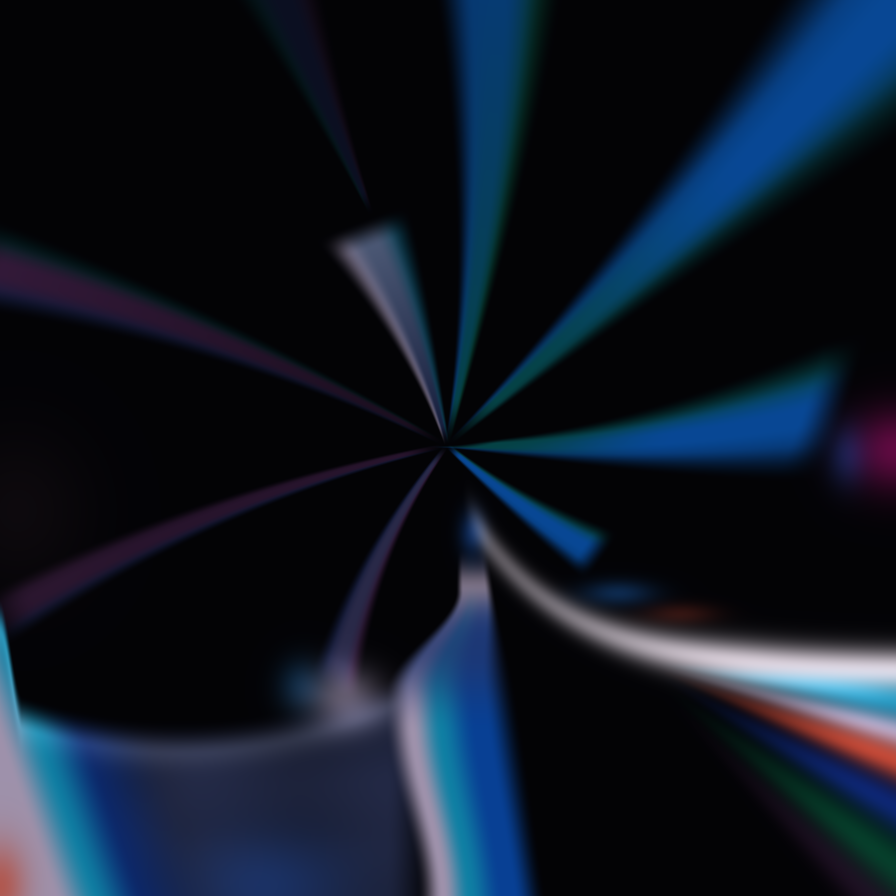
Give the GLSL for this background, as a Shadertoy shader.

```glsl
const vec3 INK = vec3(0.010, 0.010, 0.021);
const vec3 BLUE = vec3(0.02, 0.27, 0.56);
const vec3 TEAL = vec3(0.01, 0.25, 0.25);
const vec3 CYAN = vec3(0.06, 0.50, 0.64);
const vec3 LILAC = vec3(0.62, 0.57, 0.67);
const vec3 SLATE = vec3(0.11, 0.13, 0.22);
const vec3 PLUM = vec3(0.17, 0.08, 0.18);
const vec3 NAVY = vec3(0.06, 0.09, 0.20);
const vec3 RUST = vec3(0.72, 0.25, 0.16);

float hash(vec2 p) {
    return fract(sin(dot(p, vec2(127.1, 311.7))) * 43758.5453);
}

float noise(vec2 p) {
    vec2 i = floor(p), f = fract(p);
    f = f * f * (3.0 - 2.0 * f);
    float low = mix(hash(i), hash(i + vec2(1, 0)), f.x);
    float high = mix(hash(i + vec2(0, 1)), hash(i + vec2(1, 1)), f.x);
    return mix(low, high, f.y);
}

float band(float x, float center, float width) {
    float d = (x - center) / width;
    return exp(-d * d);
}

float glow(vec2 p, vec2 center, vec2 radius) {
    vec2 d = (p - center) / radius;
    return exp(-dot(d, d));
}

// x runs along a bent ray, y across it (positive on its left side)
vec2 rayCoord(vec2 p, vec2 a, vec2 b, float bend, float width) {
    vec2 d = b - a;
    vec2 u = d / length(d);
    float t = dot(p - a, u) / length(d);
    float s = dot(p - a, vec2(-u.y, u.x)) - bend * 4.0 * t * (1.0 - t);
    return vec2(t, s / (0.003 + width * pow(clamp(t, 0.0, 1.0), 1.3)));
}

// Three-tone blade with soft sides and ends
vec3 blade(vec2 r, vec3 left, vec3 middle, vec3 right) {
    vec3 tone = mix(right, middle, smoothstep(-0.9, -0.1, r.y));
    tone = mix(tone, left, smoothstep(0.1, 0.9, r.y));
    float side = 1.0 - smoothstep(0.45, 1.2, abs(r.y));
    float ends = smoothstep(0.0, 0.1, r.x) * (1.0 - smoothstep(0.92, 1.05, r.x));
    return tone * side * ends;
}

vec3 burst(vec2 p, vec2 hub) {
    // Vivid blades on the right
    vec2 r = rayCoord(p, hub, vec2(0.556, 1.06), -0.016, 0.066);
    vec3 col = blade(r, BLUE * 0.75, mix(TEAL, BLUE * 0.8, r.x), vec3(0.01, 0.19, 0.13));
    r = rayCoord(p, hub, vec2(1.06, 1.05), -0.008, 0.118);
    col += blade(r, BLUE * 0.75, mix(TEAL, BLUE, smoothstep(0.1, 0.6, r.x)), TEAL * 0.7);
    r = rayCoord(p, hub, vec2(0.925, 0.54), -0.014, 0.064);
    r.x -= 0.07 * r.y;
    col += blade(r, TEAL, mix(TEAL, BLUE, smoothstep(0.1, 0.6, r.x)), BLUE * 0.6);
    r = rayCoord(p, hub, vec2(0.665, 0.383), -0.005, 0.025);
    col += blade(r, TEAL, BLUE, BLUE * 0.8);
    // Pale and dim blades on the left
    r = rayCoord(p, hub, vec2(0.408, 0.742), -0.008, 0.043);
    col += blade(r, LILAC * 0.8, mix(NAVY, vec3(0.30, 0.35, 0.45), r.x), CYAN * 0.5);
    r = rayCoord(p, vec2(0.415, 0.76), vec2(0.30, 1.04), 0.0, 0.045);
    col += 0.55 * blade(r, TEAL * 0.6, NAVY, PLUM * 0.7);
    r = rayCoord(p, hub, vec2(-0.04, 0.71), -0.018, 0.044);
    col += blade(r, NAVY, PLUM, TEAL * 0.45) * mix(0.5, 1.15, r.x);
    r = rayCoord(p, hub, vec2(0.0, 0.31), -0.022, 0.025);
    col += blade(r, NAVY, PLUM, PLUM * 0.7) * 0.85;
    r = rayCoord(p, hub, vec2(0.375, 0.24), -0.016, 0.023);
    return col + blade(r, PLUM, vec3(0.15, 0.15, 0.26), NAVY);
}

vec3 floorTone(vec2 p) {
    float v = p.x + 0.35 * p.y;
    vec3 tone = SLATE * (0.75 + 0.5 * noise(p * vec2(9.0, 16.0)));
    tone += vec3(0.01, 0.08, 0.20) * glow(p, vec2(0.30, 0.01), vec2(0.09, 0.06));
    tone = mix(vec3(0.04, 0.16, 0.44), tone, smoothstep(0.13, 0.24, v));
    tone = mix(CYAN, tone, smoothstep(0.10, 0.16, v));
    tone = mix(LILAC, tone, smoothstep(0.06, 0.11, v));
    return mix(tone, RUST, 0.7 * glow(p, vec2(0.0, 0.01), vec2(0.03, 0.05)));
}

vec3 paintFloor(vec3 col, vec2 p) {
    float top = 0.178 + 0.9 * (p.x - 0.2) * (p.x - 0.2) + 0.10 * (1.0 - smoothstep(0.0, 0.025, p.x));
    float mask = (1.0 - smoothstep(top - 0.022, top + 0.018, p.y)) * (1.0 - smoothstep(0.43, 0.49, p.x));
    vec3 tone = floorTone(p) + 0.09 * band(p.y, top - 0.015, 0.02);
    return mix(col, tone, mask);
}

vec3 paintColumn(vec3 col, vec2 p) {
    float left = mix(0.48, 0.445, smoothstep(0.0, 0.2, p.y)) + 0.068 * smoothstep(0.23, 0.34, p.y);
    float right = 0.60 - 0.15 * p.y;
    float u = (p.x - left) / (right - left);
    vec3 tone = mix(LILAC, CYAN, smoothstep(0.12, 0.38, u));
    tone = mix(tone, vec3(0.03, 0.25, 0.58), smoothstep(0.35, 0.68, u));
    tone = mix(tone, vec3(0.13, 0.21, 0.43), 0.8 * smoothstep(0.18, 0.28, p.y));
    tone = mix(tone, LILAC * 0.8, band(p.y, 0.35, 0.03));
    float mask = smoothstep(-0.12, 0.12, u) * (1.0 - smoothstep(0.78, 1.08, u));
    return mix(col, tone, mask * (1.0 - smoothstep(0.34, 0.39, p.y)));
}

// Spectral fan below the sweeping white arc
vec3 sweep(vec2 p) {
    float k = (0.265 - p.y) / max(p.x - 0.70, 0.01);
    vec3 fan = CYAN * band(k, 0.16, 0.07) + LILAC * band(k, 0.27, 0.06) + RUST * band(k, 0.38, 0.07);
    fan += vec3(0.04, 0.13, 0.42) * band(k, 0.55, 0.09);
    fan += vec3(0.01, 0.23, 0.14) * band(k, 0.77, 0.12) + PLUM * 0.6 * band(k, 0.98, 0.12);
    fan *= smoothstep(0.73, 0.98, p.x);
    float rise = 0.17 * exp(-(p.x - 0.527) / 0.11);
    float slope = rise / 0.11;
    float d = (p.y - 0.25 - rise) / sqrt(1.0 + slope * slope);
    float along = smoothstep(0.52, 0.85, p.x);
    float arc = band(d, 0.0, mix(0.012, 0.023, along)) * smoothstep(0.515, 0.545, p.x);
    return fan + vec3(0.84, 0.80, 0.83) * arc * mix(0.4, 1.0, along);
}

void mainImage(out vec4 fragColor, in vec2 fragCoord) {
    vec2 p = fragCoord / iResolution.xy;
    vec3 col = INK + burst(p, vec2(0.499, 0.503));
    col = paintFloor(col, p);
    col = paintColumn(col, p);
    col += sweep(p);
    // Loose glows
    col += vec3(0.36, 0.03, 0.23) * glow(p, vec2(1.0, 0.498), vec2(0.05, 0.045));
    col += vec3(0.01, 0.10, 0.22) * glow(p, vec2(0.945, 0.492), vec2(0.022, 0.035));
    col += LILAC * 0.6 * glow(p, vec2(0.385, 0.222), vec2(0.04, 0.032));
    col += vec3(0.02, 0.12, 0.20) * glow(p, vec2(0.335, 0.235), vec2(0.025, 0.03));
    col += vec3(0.04, 0.15, 0.32) * glow(p, vec2(0.527, 0.405), vec2(0.014, 0.025));
    col += vec3(0.04, 0.15, 0.28) * glow(p, vec2(0.69, 0.338), vec2(0.04, 0.014));
    col += RUST * 0.25 * glow(p, vec2(0.76, 0.315), vec2(0.04, 0.012));
    col += vec3(0.04, 0.025, 0.03) * glow(p, vec2(0.02, 0.43), vec2(0.08, 0.09));
    fragColor = vec4(min(col, 1.0), 1.0);
}
```
